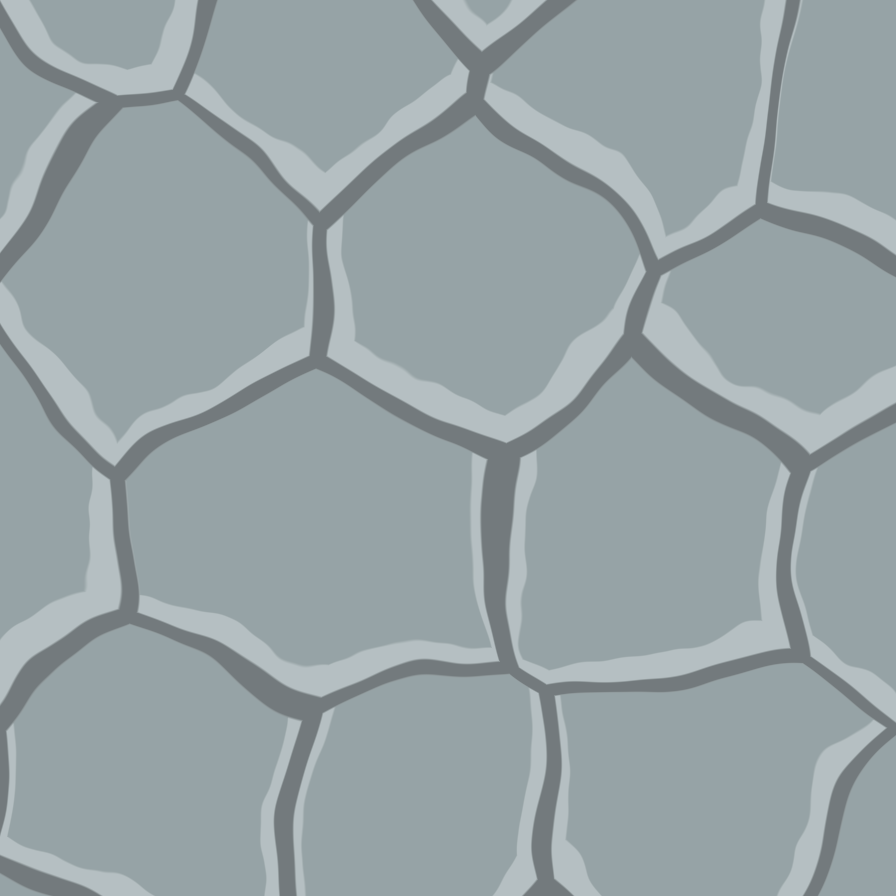
Reproduce this texture procedurally as a three.js fragment shader.

```glsl
// Painted cracked stone: large flat slabs split by dark hand-drawn cracks.
// Slabs are Voronoi cells on a staggered, jittered grid, bent by gradient noise;
// each crack has a pale chipped rim, mostly along the slab above it.
varying vec2 vUv;

const vec2 GRID = vec2(3.0, 4.0);

vec2 hash2(vec2 p) {
  p = vec2(dot(p, vec2(127.1, 311.7)), dot(p, vec2(269.5, 183.3)));
  return fract(sin(p) * 43758.5);
}

float gradientDot(vec2 cell, vec2 offset) {
  float angle = 6.2832 * hash2(cell).x;
  return dot(vec2(cos(angle), sin(angle)), offset);
}

float gradientNoise(vec2 p) {
  vec2 i = floor(p);
  vec2 f = fract(p);
  vec2 u = f * f * f * (f * (f * 6.0 - 15.0) + 10.0);
  vec2 e = vec2(1.0, 0.0);
  float low = mix(gradientDot(i, f), gradientDot(i + e.xy, f - e.xy), u.x);
  float high = mix(gradientDot(i + e.yx, f - e.yx), gradientDot(i + e.xx, f - e.xx), u.x);
  return mix(low, high, u.y);
}

// Centre of a slab in canvas units; odd rows shift by half a slab
vec2 slabCentre(vec2 id) {
  vec2 jitter = 0.66 * (hash2(id + 5.0) - 0.5);
  return (id + 0.5 + vec2(0.5 * mod(id.y, 2.0), 0.0) + jitter) / GRID;
}

// Signed distances to the crack (x) and to the outer side of its rim (y)
vec2 crackAndRim(vec2 p, float crackScale, float rimScale) {
  vec2 base = floor(p * GRID);
  vec2 ownId = base;
  float nearest = 9.0;
  for (int j = -2; j <= 2; j++) {
    for (int i = -2; i <= 2; i++) {
      vec2 id = base + vec2(float(i), float(j));
      float d = distance(p, slabCentre(id));
      if (d < nearest) {
        nearest = d;
        ownId = id;
      }
    }
  }

  vec2 own = slabCentre(ownId);
  vec2 result = vec2(9.0);
  for (int j = -2; j <= 2; j++) {
    for (int i = -2; i <= 2; i++) {
      if (i == 0 && j == 0) continue;
      vec2 id = ownId + vec2(float(i), float(j));
      vec2 other = slabCentre(id);
      vec2 outward = normalize(other - own);
      float edge = dot(0.5 * (own + other) - p, outward);

      // Both slabs share this random pair, so the crack agrees on each side
      vec2 random = hash2(ownId + id + 31.0);
      float crack = edge - 0.0088 * crackScale * mix(0.75, 1.25, random.x);
      float tilt = outward.y + 0.4 * (random.y - 0.5) * sign(outward.x);
      float lit = smoothstep(0.4, -0.4, tilt);
      result = min(result, vec2(crack, crack - 0.026 * lit * rimScale));
    }
  }
  return result;
}

float coverage(float d) {
  return smoothstep(0.0014, -0.0014, d);
}

void main() {
  // Bend the straight cell borders into brushed strokes
  vec2 bend = vec2(gradientNoise(vUv * 5.0), gradientNoise(vUv * 5.0 + 17.0));
  vec2 wobble = vec2(gradientNoise(vUv * 16.0 + 41.0), gradientNoise(vUv * 16.0 + 67.0));
  vec2 p = vUv + 0.045 * bend + 0.005 * wobble;

  // Stroke widths swell and taper along the way
  float crackScale = 1.0 + 0.6 * gradientNoise(vUv * 8.0 + 83.0);
  float rimScale = 1.0 + 0.9 * gradientNoise(vUv * 9.0 + 7.0)
                 + 0.3 * gradientNoise(vUv * 27.0 + 3.0);
  vec2 d = crackAndRim(p, crackScale, rimScale);

  vec3 stone = vec3(0.59, 0.64, 0.65);
  vec3 paleRim = vec3(0.71, 0.75, 0.76);
  vec3 darkCrack = vec3(0.45, 0.48, 0.49);
  vec3 color = mix(stone, paleRim, coverage(d.y));
  color = mix(color, darkCrack, coverage(d.x));
  gl_FragColor = vec4(color, 1.0);
}
```
